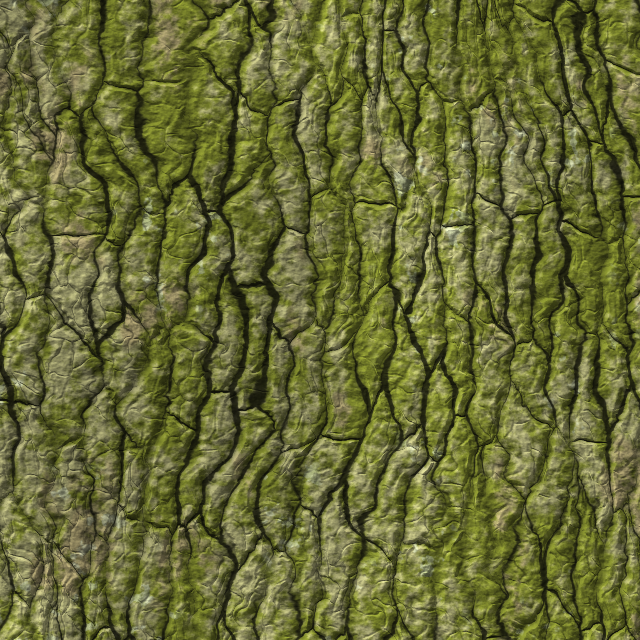
Give the GLSL for this texture, as a Shadertoy shader.

```glsl
#define RIDGES vec2(20.0, 6.0)
#define FLAKES vec2(45.0, 24.0)
#define RIDGE_HEIGHT 0.0052
#define FLAKE_HEIGHT 0.0012
#define GRAIN_HEIGHT 0.0052
#define CRACK_WIDTH 0.0036
#define LIGHT_DIR vec2(-0.5, 0.85)
#define MOSS vec3(0.435, 0.468, 0.155)
#define BARK vec3(0.55, 0.545, 0.375)
#define RUST vec3(0.52, 0.44, 0.32)
#define LICHEN vec3(0.67, 0.70, 0.60)

float hash(vec2 p) {
    return fract(sin(dot(p, vec2(127.1, 311.7))) * 43758.5453);
}

float noise(vec2 p) {
    vec2 i = floor(p), f = fract(p);
    f = f * f * (3.0 - 2.0 * f);
    return mix(mix(hash(i), hash(i + vec2(1, 0)), f.x),
               mix(hash(i + vec2(0, 1)), hash(i + vec2(1, 1)), f.x), f.y);
}

float fbm(vec2 p) {
    float sum = 0.0, amp = 0.5;
    for (int i = 0; i < 4; i++) {
        sum += amp * noise(p);
        p = mat2(1.6, 1.2, -1.2, 1.6) * p + 7.3;
        amp *= 0.5;
    }
    return sum / 0.9375;
}

vec2 cellPoint(vec2 cell) {
    return 0.5 + vec2(0.75, 0.9) * (vec2(hash(cell), hash(cell + 57.3)) - 0.5);
}

// Distance to the nearest cell border in canvas units, and a random cell value
vec2 cells(vec2 p, vec2 scale) {
    vec2 q = p * scale, base = floor(q), f = fract(q);
    vec2 nearest = vec2(0), home = vec2(0);
    float best = 9.0;
    for (int y = -1; y <= 1; y++)
    for (int x = -1; x <= 1; x++) {
        vec2 o = vec2(x, y), r = o + cellPoint(base + o) - f;
        if (dot(r, r) < best) {
            best = dot(r, r);
            nearest = r;
            home = o;
        }
    }
    float border = 1.0;
    for (int y = -2; y <= 2; y++)
    for (int x = -2; x <= 2; x++) {
        vec2 o = home + vec2(x, y), r = o + cellPoint(base + o) - f;
        vec2 across = r - nearest;
        if (dot(across, across) > 0.0001) {
            vec2 slope = across * scale;
            float d = dot(0.5 * (r + nearest), across) / length(slope);
            float level = slope.y * slope.y / dot(slope, slope);
            border = min(border, d * (1.0 + 1.8 * level));
        }
    }
    return vec2(border, hash(base + home + 11.7));
}

// Leaning, wavy and ragged courses of the ridges
vec2 warp(vec2 p) {
    p.x += 0.16 * (noise(p * vec2(2.2, 1.8) + 3.0) - 0.5);
    p.x += 0.035 * (noise(p * vec2(7.0, 9.0) + 19.0) - 0.5);
    p += 0.02 * (vec2(noise(p * 28.0), noise(p * 28.0 + 31.0)) - 0.5);
    return p + 0.011 * (vec2(fbm(p * 75.0), fbm(p * 75.0 + 47.0)) - 0.5);
}

// Height, ridge border distance, ridge value, flake border distance
vec4 relief(vec2 p) {
    vec2 w = warp(p);
    vec2 bend = vec2(noise(p * 48.0 + 3.0), noise(p * 48.0 + 77.0)) - 0.5;
    vec2 ridge = cells(w, RIDGES), flake = cells(w + 0.018 * bend + 3.7, FLAKES);
    float h = RIDGE_HEIGHT * smoothstep(0.0, 0.018, ridge.x)
            + FLAKE_HEIGHT * smoothstep(0.0, 0.008, flake.x)
            + GRAIN_HEIGHT * fbm(p * vec2(54.0, 66.0));
    return vec4(h, ridge, flake.x);
}

void mainImage(out vec4 fragColor, in vec2 fragCoord) {
    vec2 p = fragCoord / iResolution.y;
    vec4 r = relief(p);

    // Slope towards the light
    const float e = 0.002;
    vec2 grad = vec2(relief(p + vec2(e, 0)).x, relief(p + vec2(0, e)).x) - r.x;
    float slope = clamp(-dot(grad / e, LIGHT_DIR), -0.38, 0.38);

    // Bare bark shows in small patches, mostly on ridge tops and at the left
    float grain = fbm(p * vec2(95.0, 110.0) + 5.0);
    float patches = fbm(p * vec2(7.0, 4.0) + 23.0);
    float side = 1.0 - smoothstep(0.12, 0.27, p.x + 0.1 * (patches - 0.5));
    float top = smoothstep(0.002, 0.018, r.y);
    float bare = 0.5 + 0.6 * (patches - 0.5) + 0.75 * (grain - 0.5)
               + 0.16 * (top - 0.5) + 0.1 * (r.z - 0.5) + 0.15 * side
               + 0.8 * (fbm(p * vec2(34.0, 22.0) + 61.0) - 0.5);
    bare = smoothstep(0.34, 0.82, bare);
    float rust = smoothstep(0.6, 0.74, fbm(p * vec2(15.0, 8.0) + 83.0));
    float spots = smoothstep(0.66, 0.76, fbm(p * 48.0 + 9.0));
    spots *= smoothstep(0.52, 0.7, noise(p * vec2(9.0, 5.0) + 71.0));

    vec3 col = mix(MOSS, BARK, bare);
    col = mix(col, RUST, 0.45 * rust * bare);
    col = mix(col, LICHEN, 0.6 * spots);

    // Shaded valleys, broken cracks and faint fissures
    float width = CRACK_WIDTH * (2.0 * noise(p * vec2(17.0, 10.0) + 41.0) - 0.65);
    float crack = 1.0 - smoothstep(width - 0.0008, width + 0.0026, r.y);
    float fissure = 1.0 - smoothstep(0.0, 0.0028, r.w);
    fissure *= smoothstep(0.45, 0.8, noise(p * vec2(26.0, 18.0) + 13.0) + 0.12 * side);

    float light = 1.0 + slope + 0.5 * (grain - 0.5) + 0.08 * (r.z - 0.5);
    light *= mix(0.72, 1.0, smoothstep(0.0, 0.014, r.y));
    light *= mix(0.89, 1.09, noise(p * vec2(4.5, 3.0) + 37.0));
    light *= (1.0 - 0.6 * crack) * (1.0 - 0.35 * fissure);

    col = mix(col, vec3(0.41, 0.42, 0.24), 0.5 * crack);
    fragColor = vec4(clamp(col * light, 0.0, 1.0), 1.0);
}
```
